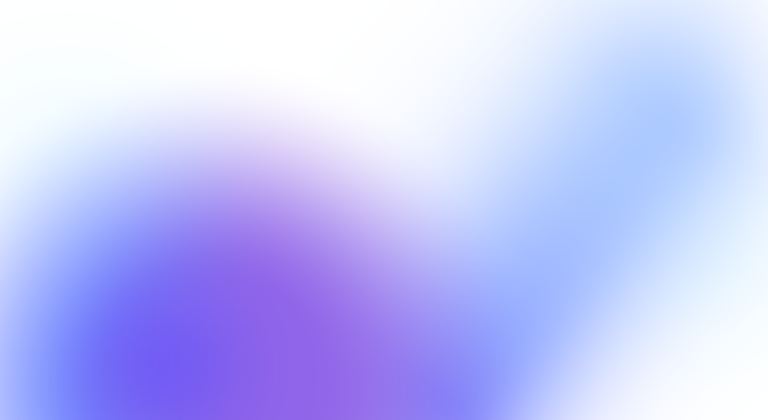
Write a WebGL 2 fragment shader that draws this background.

```glsl
#version 300 es
precision highp float;

#define ASPECT 1.829
#define BAND_TOP vec2(1.571, 0.69)
#define BAND_BOTTOM vec2(1.071, 0.048)
#define BAND_LEFT_WIDTH 0.32
#define BAND_RIGHT_WIDTH 0.25
#define BAND_OPACITY 0.95
#define BLOB_CENTER vec2(0.5, 0.076)
#define BLOB_INNER 0.25
#define BLOB_OUTER 0.79
#define HALO_OPACITY 0.16

uniform vec2 u_resolution;
out vec4 fragColor;

const vec3 WHITE = vec3(1.0);
const vec3 CYAN = vec3(0.64, 0.92, 1.0);
const vec3 SKY = vec3(0.66, 0.78, 1.0);
const vec3 PERIWINKLE = vec3(0.48, 0.54, 1.0);
const vec3 BLUE = vec3(0.43, 0.53, 1.0);
const vec3 PURPLE = vec3(0.57, 0.40, 0.91);
const vec3 INDIGO = vec3(0.43, 0.33, 0.96);

// Soft round falloff: 1 at the center, 1/e at the radius
float glow(vec2 p, vec2 center, float radius) {
    vec2 d = (p - center) / radius;
    return exp(-dot(d, d));
}

// Diagonal band, softer on its left side; alpha holds its coverage
vec4 skyBand(vec2 p) {
    vec2 axis = BAND_BOTTOM - BAND_TOP;
    vec2 rel = p - BAND_TOP;
    float along = clamp(dot(rel, axis) / dot(axis, axis), 0.0, 1.0);
    vec2 away = rel - axis * along;
    float side = dot(rel, normalize(vec2(-axis.y, axis.x)));
    float width = mix(BAND_LEFT_WIDTH, BAND_RIGHT_WIDTH, smoothstep(-0.2, 0.2, side));
    float coverage = BAND_OPACITY * exp(-dot(away, away) / (width * width));
    return vec4(mix(SKY, PERIWINKLE, along * along), coverage);
}

// Large round blob, blue on the left and purple on the right
vec4 violetBlob(vec2 p) {
    float coverage = 1.0 - smoothstep(BLOB_INNER, BLOB_OUTER, distance(p, BLOB_CENTER));
    float hue = smoothstep(0.14, 0.64, p.x - 0.2 * (p.y - 0.29));
    vec3 color = mix(BLUE, PURPLE, hue);
    color = mix(color, INDIGO, 0.75 * glow(p, vec2(0.39, 0.13), 0.2));
    return vec4(color, coverage);
}

void main() {
    vec2 p = gl_FragCoord.xy / u_resolution * vec2(ASPECT, 1.0);

    // Pale cyan halos along the outer edges
    float halo = glow(p, vec2(1.67, 0.42), 0.24) + glow(p, vec2(0.16, 0.58), 0.26);
    vec3 color = mix(WHITE, CYAN, HALO_OPACITY * halo);

    // Colored layers
    vec4 band = skyBand(p);
    color = mix(color, band.rgb, band.a);
    vec4 blob = violetBlob(p);
    color = mix(color, blob.rgb, blob.a);

    fragColor = vec4(color, 1.0);
}
```
